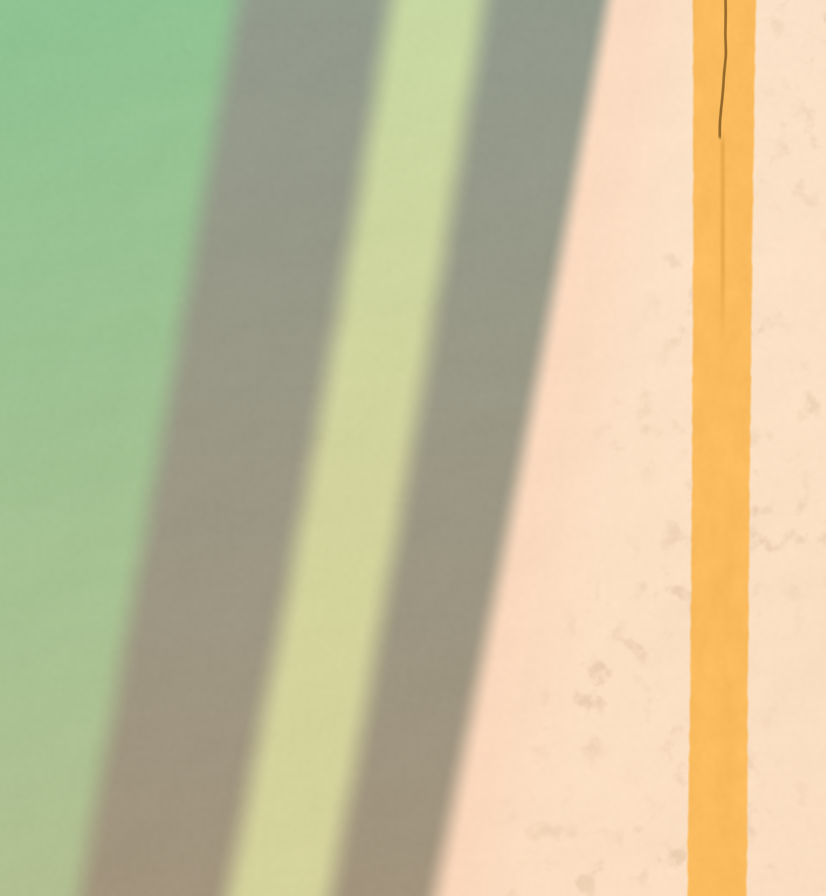
Give the GLSL for this texture, as a Shadertoy shader.

```glsl
// A plastered wall under soft slanted bands of tinted light and shadow, with a
// crisp painted stripe at the right. The bands are blended across blurred edges
// that bend slightly with height; gradient noise supplies the plaster grain.
#define PENUMBRA 0.023
#define GRAIN 0.022
#define FLECK_STRENGTH 0.075
#define FLECK_SCALE 34.0
#define STRIPE_WOBBLE 0.0016
#define CRACK_END 0.846
#define GROOVE_END 0.60
#define SHADOW_LOW vec3(0.635, 0.580, 0.490)
#define SHADOW_HIGH vec3(0.575, 0.605, 0.550)
#define PLASTER vec3(0.985, 0.873, 0.760)
#define BLUSH vec3(0.985, 0.845, 0.735)
#define PAINT vec3(0.980, 0.735, 0.370)

vec2 hashGradient(vec2 cell) {
    vec3 h = fract(vec3(cell.xyx) * vec3(0.1031, 0.1030, 0.0973));
    h += dot(h, h.yzx + 33.33);
    return fract((h.xx + h.yz) * h.zy) * 2.0 - 1.0;
}

float gradientNoise(vec2 p) {
    vec2 i = floor(p), f = fract(p);
    vec2 u = f * f * f * (f * (f * 6.0 - 15.0) + 10.0);
    vec2 e = vec2(1.0, 0.0);
    float low = mix(dot(hashGradient(i), f),
                    dot(hashGradient(i + e), f - e), u.x);
    float high = mix(dot(hashGradient(i + e.yx), f - e.yx),
                     dot(hashGradient(i + 1.0), f - 1.0), u.x);
    return mix(low, high, u.y);
}

float fbm(vec2 p) {
    float sum = 0.0, amp = 0.6;
    for (int i = 0; i < 4; i++) {
        sum += amp * gradientNoise(p);
        p = mat2(1.6, 1.2, -1.2, 1.6) * p + 7.3;
        amp *= 0.5;
    }
    return sum;
}

// Horizontal place of an edge passing through bottom, middle and top
float edgeAt(float bottom, float middle, float top, float y) {
    float bend = middle - 0.5 * (bottom + top);
    return mix(bottom, top, y) + 4.0 * bend * y * (1.0 - y);
}

float softStep(float edge, float width, float x) {
    return smoothstep(edge - width, edge + width, x);
}

void mainImage(out vec4 fragColor, in vec2 fragCoord) {
    vec2 uv = fragCoord / iResolution.xy;
    vec2 q = uv * vec2(iResolution.x / iResolution.y, 1.0);
    float x = uv.x, y = uv.y;
    float aa = max(1.2 / iResolution.x, 0.002);

    // Band edges, slightly uneven along their length
    float ripple = 0.002 * gradientNoise(vec2(y * 18.0, 3.7));
    float greenEdge = edgeAt(0.096, 0.193, 0.287, y) + ripple;
    float limeLeft = edgeAt(0.275, 0.380, 0.473, y) - ripple;
    float limeRight = edgeAt(0.400, 0.498, 0.586, y) + ripple;
    float lightEdge = edgeAt(0.526, 0.634, 0.736, y);

    // Tints cool towards the top
    vec3 green = mix(vec3(0.70, 0.755, 0.57), vec3(0.565, 0.765, 0.575),
                     clamp(y * 1.05 - 0.25 * x, 0.0, 1.0));
    vec3 shadow = mix(SHADOW_LOW, SHADOW_HIGH, y);
    vec3 lime = mix(vec3(0.835, 0.825, 0.61), vec3(0.78, 0.845, 0.63), y * y);
    vec3 wall = mix(BLUSH, PLASTER, smoothstep(0.0, 0.14, x - lightEdge));
    wall += vec3(0.0, 0.012, 0.02) * y;

    // Bands of light and shadow
    float lit = softStep(lightEdge, PENUMBRA * mix(0.85, 0.6, y), x);
    vec3 color = mix(green, shadow, softStep(greenEdge, PENUMBRA, x));
    float limeBand = softStep(limeLeft, PENUMBRA, x)
                   * (1.0 - softStep(limeRight, PENUMBRA, x));
    color = mix(color, lime, limeBand);
    color = mix(color, wall, lit);

    // Flecked plaster, clearest away from the shadow
    float patches = smoothstep(-0.25, 0.3, fbm(q * 6.0 + 4.0));
    float flecks = smoothstep(0.04, 0.34, fbm(q * FLECK_SCALE));
    float open = smoothstep(0.03, 0.16, x - lightEdge);
    color -= FLECK_STRENGTH * flecks * patches * open * vec3(0.9, 1.0, 1.05);

    // Painted stripe with a rough border
    float rough = STRIPE_WOBBLE * gradientNoise(vec2(y * 75.0, 1.4));
    float stripeLeft = edgeAt(0.832, 0.838, 0.839, y) + rough;
    float stripeRight = edgeAt(0.904, 0.908, 0.915, y) - rough;
    float stripe = softStep(stripeLeft, aa, x)
                 * (1.0 - softStep(stripeRight, aa, x));
    vec3 paint = PAINT + 0.035 * fbm(q * vec2(45.0, 22.0));
    color = mix(color, paint, stripe);

    // Hairline crack, fading into a shallow groove
    float crackX = mix(0.8715, 0.8785, smoothstep(CRACK_END, 0.95, y));
    crackX += 0.001 * gradientNoise(vec2(y * 40.0, 8.2));
    float crack = 1.0 - smoothstep(0.0006, 0.0006 + aa, abs(x - crackX));
    color = mix(color, vec3(0.48, 0.33, 0.12),
                0.8 * crack * softStep(CRACK_END, 0.003, y));
    float groove = 1.0 - smoothstep(0.0, 0.005, abs(x - 0.875));
    color -= 0.07 * groove * smoothstep(GROOVE_END, 0.72, y)
           * (1.0 - softStep(CRACK_END, 0.01, y));

    // Raking light over broad dents and fine grain
    vec2 dentPoint = q * vec2(9.0, 13.0);
    float relief = fbm(dentPoint) - fbm(dentPoint + vec2(0.12, -0.16));
    color += GRAIN * (relief + 0.45 * gradientNoise(q * 130.0) + 0.5 * fbm(q * 5.0));

    fragColor = vec4(clamp(color, 0.0, 1.0), 1.0);
}
```
